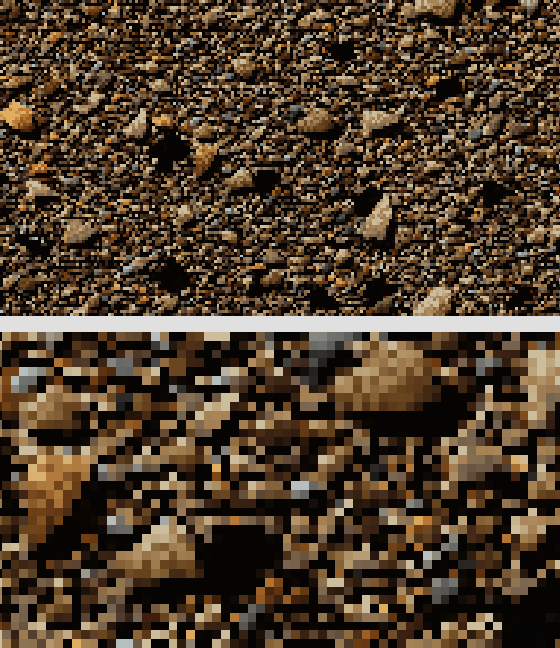
Top, the full canvas; bottom, a detail of the centre.
A WebGL 1 fragment shader for this texture:

```glsl
precision highp float;
// Sunlit gravelly soil: coarse brown grains, scattered pale stones and black hollows.
uniform vec2 u_resolution;

vec2 hash2(vec2 p) {
  vec3 q = fract(vec3(p.xyx) * vec3(0.1031, 0.1030, 0.0973));
  q += dot(q, q.yzx + 33.33);
  return fract((q.xx + q.yz) * q.zy);
}

// Distance ratio to a lumpy outline: 0 at the stone's heart, 1 at its rim
float outline(vec2 e, float phase) {
  float a = atan(e.y, e.x + 1e-5);
  return length(e) * (1.0 + 0.16 * sin(3.0 * a + phase) + 0.09 * sin(5.0 * a + 2.3 * phase));
}

// One cellular layer of stones: x cover, y brightness, z tint, w thrown shadow
vec4 stones(vec2 p, float seed, float density, vec2 radii, vec2 tones) {
  vec2 cell = floor(p);
  float nearest = 9.0, nearestShadow = 9.0, shade = 0.0, tint = 0.0;
  for (int j = -1; j <= 1; j++) {
    for (int i = -1; i <= 1; i++) {
      vec2 id = cell + vec2(float(i), float(j)) + seed;
      vec2 place = hash2(id), form = hash2(id + 71.3), look = hash2(id + 137.9);
      if (hash2(id + 211.7).x > density) continue;

      // Tilted ellipse, mostly lying flat with a slight rise to the right
      float tilt = 0.3 + 1.8 * (form.x - 0.5);
      float c = cos(tilt), s = sin(tilt);
      mat2 turn = mat2(c, -s, s, c);
      float radius = mix(radii.x, radii.y, form.y);
      vec2 squash = vec2(0.85, 1.2 + 0.4 * place.x) / radius;
      vec2 d = p - (id - seed) - 0.5 - 0.6 * (place - 0.5);
      float phase = 6.28 * look.y;

      float k = outline(turn * d * squash, phase);
      if (k < nearest) {
        nearest = k;
        float light = 0.72 + 0.42 * dot(d / radius, vec2(-0.45, 0.9));
        shade = mix(tones.x, tones.y, look.x) * clamp(light, 0.1, 1.15);
        tint = look.y;
      }
      vec2 shifted = d - radius * vec2(0.4, -0.6);
      nearestShadow = min(nearestShadow, outline(turn * shifted * squash, phase));
    }
  }
  return vec4(smoothstep(1.02, 0.86, nearest), shade, tint,
              smoothstep(1.1, 0.8, nearestShadow));
}

// Shadow the ground, then lay the stones over it; ground is (brightness, tint)
vec2 lay(vec2 ground, vec4 s) {
  ground.x *= 1.0 - 0.88 * s.w;
  return mix(ground, s.yz, s.x);
}

// Soil colours from black through umber, ochre and tan to cream
vec3 earth(float v, float tint) {
  vec3 middle = mix(vec3(0.41, 0.27, 0.12), vec3(0.47, 0.39, 0.31), smoothstep(0.35, 0.65, tint));
  vec3 c = mix(vec3(0.025, 0.016, 0.008), vec3(0.22, 0.13, 0.07), smoothstep(0.06, 0.24, v));
  c = mix(c, middle, smoothstep(0.24, 0.46, v));
  c = mix(c, vec3(0.65, 0.51, 0.33), smoothstep(0.46, 0.7, v));
  c = mix(c, vec3(0.80, 0.74, 0.61), smoothstep(0.72, 0.95, v));
  vec3 slate = dot(c, vec3(0.3, 0.55, 0.15)) * vec3(0.93, 1.02, 1.06);
  c = mix(c, slate, 0.75 * smoothstep(0.88, 0.95, tint));
  return mix(c, c * vec3(1.1, 0.92, 0.62), smoothstep(0.14, 0.05, tint));
}

void main() {
  // Coarse square mosaic, 108 blocks to the canvas height
  vec2 block = floor(gl_FragCoord.xy / u_resolution.y * 108.0);
  vec2 p = (block + 0.5) / 108.0;
  vec2 speckle = hash2(block + 9.0);

  // Fine grit and small grains
  vec2 ground = vec2(0.13 * speckle.y, 0.3);
  ground = lay(ground, stones(p / 0.017, 11.0, 0.95, vec2(0.38, 0.64), vec2(0.3, 1.15)));
  ground = lay(ground, stones(p / 0.032, 37.0, 0.62, vec2(0.28, 0.52), vec2(0.35, 1.15)));

  // Deep hollows
  vec2 warp = 0.012 * sin(p.yx * 47.0 + 2.0 * sin(p * 31.0));
  vec4 hollow = stones((p + warp) / 0.16, 53.0, 0.28, vec2(0.18, 0.36), vec2(0.0));
  ground.x *= 1.0 - 0.9 * hollow.x;

  // Pebbles, then the few large stones
  ground = lay(ground, stones(p / 0.07, 83.0, 0.24, vec2(0.2, 0.42), vec2(0.5, 1.1)));
  ground = lay(ground, stones((p + 0.3 * warp) / 0.18, 101.0, 0.25, vec2(0.17, 0.34), vec2(0.75, 1.15)));

  // Rough mottling from block to block
  float v = ground.x * (0.72 + 0.56 * speckle.x);
  gl_FragColor = vec4(earth(v, ground.y), 1.0);
}
```
